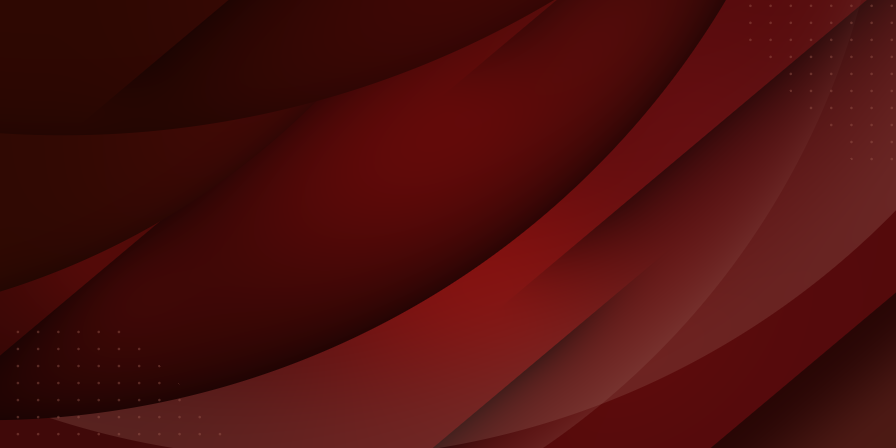
Give the GLSL for this background, as a Shadertoy shader.

```glsl
// Dark red layered paper: large overlapping discs with shaded rims, diagonal
// folds that cast soft shadows, translucent glass discs and two dot grids.
// Every layer is a circle or line distance, painted from back to front.

#define FOLD_DIR vec2(0.766, 0.643)
#define GLASS_TINT vec3(0.62, 0.42, 0.38)
#define DOT_TINT vec3(0.62, 0.36, 0.31)
#define DOT_PITCH vec2(0.0451, 0.0380)
#define DOT_RADIUS 0.0028

float pixelSize;

// Antialiased coverage of the inside (negative distance) of a shape.
float fill(float d) {
    return clamp(0.5 - d / pixelSize, 0.0, 1.0);
}

float disc(vec2 p, vec2 center, float radius) {
    return length(p - center) - radius;
}

float glow(vec2 p, vec2 center, vec2 size) {
    vec2 q = (p - center) / size;
    return exp(-dot(q, q));
}

// Shadow to the lower right of a diagonal fold, fading along its length.
float foldShadow(vec2 p, float offset, float width, float fadeStart, float fadeEnd) {
    float d = dot(p, vec2(FOLD_DIR.y, -FOLD_DIR.x)) - offset;
    float along = smoothstep(fadeStart, fadeEnd, dot(p, FOLD_DIR));
    return fill(-d) * exp(-max(d, 0.0) / width) * along;
}

// Darkening that is strongest just inside a rim.
float rimShadow(float d, float width) {
    return exp(-max(-d, 0.0) / width);
}

float dots(vec2 p, vec2 origin) {
    vec2 cell = (p - origin) / DOT_PITCH;
    vec2 local = (cell - floor(cell + 0.5)) * DOT_PITCH;
    return clamp(0.5 + (DOT_RADIUS - length(local)) / pixelSize, 0.0, 1.0);
}

// Right-hand red bands below the main disc.
vec3 paintBands(vec2 p) {
    vec3 col = mix(vec3(0.25, 0.035, 0.035), vec3(0.33, 0.04, 0.045),
                   smoothstep(0.2, 0.9, p.x));
    col += vec3(0.18, 0.02, 0.01) * glow(p, vec2(1.08, 0.37), vec2(0.40, 0.28));
    col += vec3(0.05, 0.01, 0.015) * glow(p, vec2(1.55, 0.72), vec2(0.25));
    col *= 1.0 - 0.52 * foldShadow(p, 0.478, 0.10, 1.02, 1.45);
    float lowerFade = 1.0 - smoothstep(1.05, 1.45, dot(p, FOLD_DIR));
    col *= 1.0 - 0.65 * lowerFade * foldShadow(p, 0.621, 0.07, 0.0, 0.1);

    // Corner fold, lifting to brown away from its shadow.
    float corner = dot(p, vec2(FOLD_DIR.y, -FOLD_DIR.x)) - 1.02;
    vec3 cornerColor = mix(vec3(0.16, 0.025, 0.02), vec3(0.30, 0.10, 0.08),
                           smoothstep(0.0, 0.22, corner));
    return mix(col, cornerColor, fill(-corner));
}

// Two translucent discs, brightest near their rims.
vec3 paintGlass(vec3 col, vec2 p) {
    float wide = disc(p, vec2(0.683, 1.817), 1.841);
    float wideGlow = 0.25 * exp(-wide * wide / 0.0625);
    float tall = disc(p, vec2(0.217, 1.459), 1.766);
    wideGlow += 0.07 * (1.0 - fill(tall)) * smoothstep(0.2, 0.9, p.y);
    col = mix(col, GLASS_TINT, wideGlow * fill(wide));
    float tallGlow = mix(0.23, 0.12, p.y) * rimShadow(tall, 0.08);
    return mix(col, GLASS_TINT, tallGlow * fill(tall));
}

// Main disc with its own folds and bright center.
vec3 paintMain(vec3 col, vec2 p) {
    float d = disc(p, vec2(-0.03, 1.983), 1.921);
    vec3 red = vec3(0.24, 0.03, 0.022);
    red += vec3(0.16, 0.01, 0.015) * glow(p, vec2(0.92, 0.69), vec2(0.50, 0.36));
    red += vec3(0.10, 0.02, 0.02) * glow(p, vec2(1.40, 1.0), vec2(0.35));
    red += vec3(0.08, 0.01, 0.01) * glow(p, vec2(0.22, 0.41), vec2(0.18));
    red *= 1.0 - 0.50 * rimShadow(d, 0.10);
    red *= 1.0 - 0.32 * foldShadow(p, 0.033, 0.09, 1.23, 1.55);
    red *= 1.0 - 0.50 * foldShadow(p, -0.158, 0.09, -0.1, 0.1);
    return mix(col, red, fill(d));
}

// Two dark sheets stacked in the upper left.
vec3 paintSheets(vec3 col, vec2 p) {
    float lower = disc(p, vec2(-0.507, 1.990), 1.7175);
    vec3 lowerColor = mix(vec3(0.19, 0.035, 0.01), vec3(0.27, 0.035, 0.025),
                          smoothstep(0.0, 0.7, p.x));
    lowerColor *= 1.0 - 0.28 * rimShadow(lower, 0.05);
    col = mix(col, lowerColor, fill(lower));

    float upper = disc(p, vec2(0.14, 2.841), 2.143);
    vec3 upperColor = mix(vec3(0.18, 0.03, 0.008), vec3(0.26, 0.03, 0.022),
                          smoothstep(0.1, 1.1, p.x));
    upperColor *= 1.0 - 0.22 * rimShadow(upper, 0.07);
    upperColor *= 1.0 - 0.42 * foldShadow(p, -0.438, 0.10, 0.58, 0.85);
    return mix(col, upperColor, fill(upper));
}

void mainImage(out vec4 fragColor, in vec2 fragCoord) {
    pixelSize = 1.0 / iResolution.y;
    vec2 p = fragCoord * pixelSize;
    vec3 col = paintGlass(paintBands(p), p);
    col = paintSheets(paintMain(col, p), p);

    // Dot grids trimmed to diagonal corner patches.
    float lowerDots = dots(p, vec2(0.040, 0.031)) * step(p.y, 0.28)
                    * step(p.x + 1.05 * p.y, 0.55);
    float upperDots = dots(p, vec2(1.675, 0.987)) * step(1.65, p.x) * step(0.62, p.y)
                    * step(2.48, p.x + 0.9 * p.y);
    col = mix(col, DOT_TINT, 0.42 * (lowerDots + upperDots));
    fragColor = vec4(col, 1.0);
}
```
